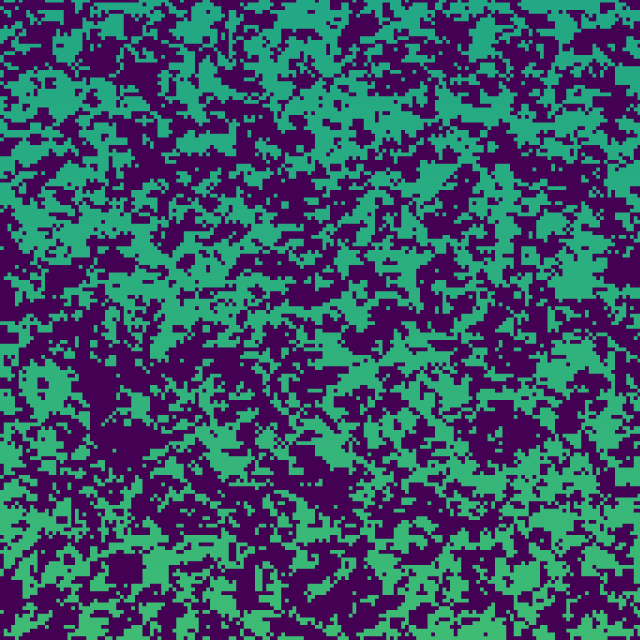
Give the GLSL for this texture, as a WebGL 1 fragment shader.

```glsl
precision highp float;
// Blocky two-tone grain: a fine square grid of cells, each either dark violet
// or green. Layered value noise, cut at a threshold, decides which; the green
// drifts from teal at the top to a lighter leaf tone at the bottom.

uniform vec2 u_resolution;

// Sine-free hash of a lattice point, 0 to 1.
float hash(vec2 p) {
  vec3 q = fract(vec3(p.xyx) * 0.1031);
  q += dot(q, q.yzx + 33.33);
  return fract((q.x + q.y) * q.z);
}

float valueNoise(vec2 p) {
  vec2 i = floor(p);
  vec2 f = fract(p);
  f = f * f * (3.0 - 2.0 * f);
  float low = mix(hash(i), hash(i + vec2(1.0, 0.0)), f.x);
  float high = mix(hash(i + vec2(0.0, 1.0)), hash(i + vec2(1.0, 1.0)), f.x);
  return mix(low, high, f.y);
}

// 1 for a green cell, 0 for a violet one.
float cellState(vec2 cell) {
  float field = 0.40 * (hash(cell + 311.0) - 0.5);              // lone specks
  field += valueNoise(cell / vec2(2.3, 1.8) + 57.3) - 0.5;       // small clumps
  field += 0.65 * (valueNoise(cell / vec2(5.3, 4.1) + 131.7) - 0.5);
  field += 0.35 * (valueNoise(cell / vec2(14.0, 11.0) + 211.1) - 0.5);
  return step(0.013, field);
}

void main() {
  vec2 uv = gl_FragCoord.xy / u_resolution;
  float cellCount = 512.0 / 3.0;
  vec2 p = uv * cellCount - 0.5;

  // Blend neighbouring cells over one pixel at their shared edge.
  vec2 cell = floor(p);
  vec2 edge = clamp((fract(p) - 0.5) * u_resolution / cellCount + 0.5, 0.0, 1.0);
  float lower = mix(cellState(cell), cellState(cell + vec2(1.0, 0.0)), edge.x);
  float upper = mix(cellState(cell + vec2(0.0, 1.0)),
                    cellState(cell + vec2(1.0, 1.0)), edge.x);
  float coverage = mix(lower, upper, edge.y);

  vec3 violet = vec3(0.267, 0.004, 0.329);
  vec3 teal = vec3(0.134, 0.657, 0.518);
  vec3 leaf = vec3(0.245, 0.738, 0.453);
  vec3 green = mix(teal, leaf, pow(1.0 - uv.y, 1.3));

  gl_FragColor = vec4(mix(violet, green, coverage), 1.0);
}
```
